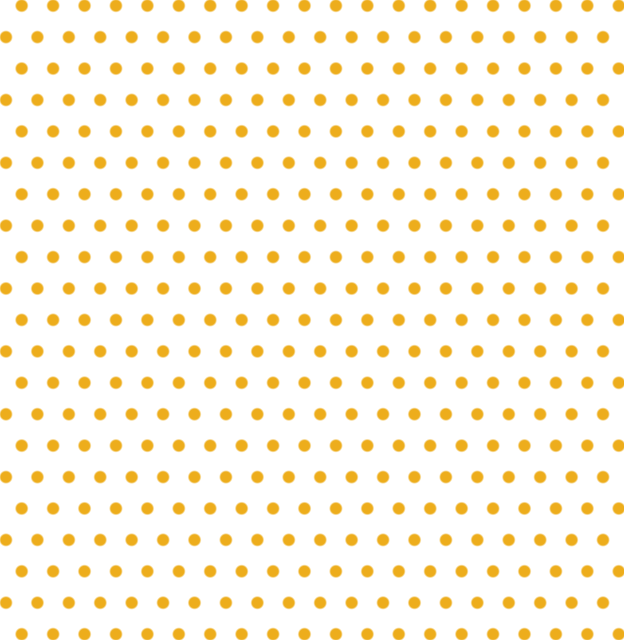
A Shadertoy shader for this pattern:

```glsl
// Staggered polka dots: small amber discs on white, on a square pitch
// where every other row slides by half a step. Each pixel is folded into
// its own cell and shaded by the distance to the disc at the cell's centre.

#define PITCH 0.0491               // dot spacing, in canvas heights
#define FIRST_DOT vec2(0.0339, 0.0091) // centre of the lowest left dot
#define RADIUS 0.191               // dot radius, in pitches
#define SOFTNESS 0.039             // half width of the soft rim, in pitches
#define PAPER vec3(1.0)
#define AMBER vec3(0.93, 0.68, 0.11)

// Signed distance to the nearest dot, in pitches
float dotDistance(vec2 p) {
    float row = floor(p.y + 0.5);
    p.x += 0.5 * mod(row, 2.0);
    vec2 cell = fract(p + 0.5) - 0.5;
    return length(cell) - RADIUS;
}

void mainImage(out vec4 fragColor, in vec2 fragCoord) {
    vec2 p = (fragCoord / iResolution.y - FIRST_DOT) / PITCH;

    // The rim never gets thinner than about one pixel
    float pixel = 1.0 / (iResolution.y * PITCH);
    float rim = max(SOFTNESS, 0.7 * pixel);

    float ink = 1.0 - smoothstep(-rim, rim, dotDistance(p));
    fragColor = vec4(mix(PAPER, AMBER, ink), 1.0);
}
```
